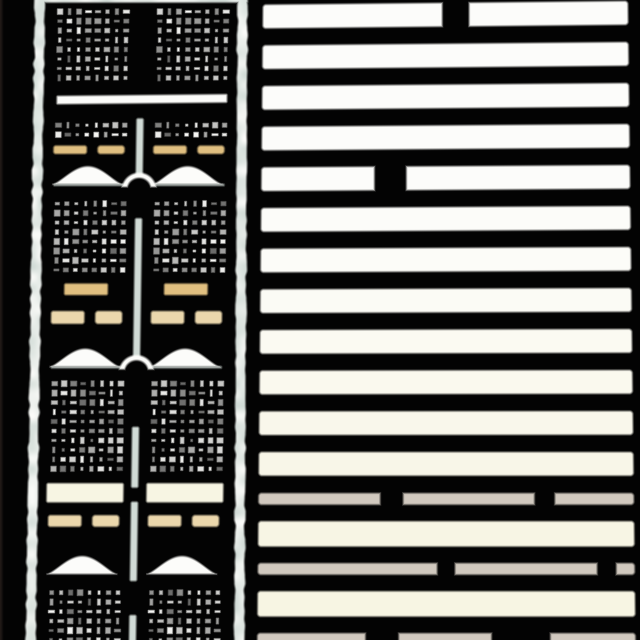
Reproduce this pattern procedurally as a three.js fragment shader.

```glsl
// A black control panel beside a tall louvre of pale horizontal bars.
// Bars come from a row loop with notches cut out; the leaning panel repeats
// dot grids, gold slots and mounds over two columns around a broken stem.
varying vec2 vUv;

const vec3 INK = vec3(0.01);
const vec3 WHITE = vec3(0.99, 0.99, 0.98);
const vec3 CREAM = vec3(0.97, 0.96, 0.89);
const vec3 DUSTY = vec3(0.82, 0.79, 0.75);
const vec3 GOLD = vec3(0.88, 0.75, 0.50);
const vec3 STEEL = vec3(0.82, 0.86, 0.84);
const float SOFT = 0.0028;         // edge softness
const float LEAN = 0.0145;         // sideways drift of the panel
const float BAR_PITCH = 0.0638;
const float LOW_PITCH = 0.0547;    // tighter spacing of the lowest rows
const float DOT_PITCH = 0.0148;
const float COLUMN_X = 0.141;
const float COLUMN_PITCH = 0.156;
const float STEM_X = 0.2215;

float hash(vec2 p) {
  return fract(sin(dot(p, vec2(127.1, 311.7))) * 43758.5453);
}

float noise(vec2 p) {
  vec2 i = floor(p), f = fract(p);
  f = f * f * (3.0 - 2.0 * f);
  return mix(mix(hash(i), hash(i + vec2(1.0, 0.0)), f.x),
             mix(hash(i + vec2(0.0, 1.0)), hash(i + 1.0), f.x), f.y);
}

float fill(float d) { return 1.0 - smoothstep(-SOFT, SOFT, d); }

float box(vec2 p, vec2 halfSize, float r) {
  vec2 d = abs(p) - halfSize + r;
  return length(max(d, 0.0)) + min(max(d.x, d.y), 0.0) - r;
}

// Cuts a notch from the bar when it lies in the wanted row.
float notch(float d, float row, float wanted, float x, float halfWidth) {
  return abs(row - wanted) < 0.5 ? max(d, halfWidth - abs(x)) : d;
}

vec3 louvre(vec3 col, vec2 p) {
  float left = mix(0.402, 0.411, p.y), right = mix(0.993, 0.981, p.y);
  vec2 mid = vec2(0.5 * (left + right), 0.0);
  for (int i = 0; i < 17; i++) {
    float row = float(i);
    float thin = row > 11.5 ? 1.0 - mod(row, 2.0) : 0.0;
    mid.y = 0.977 - BAR_PITCH * min(row, 11.0) - LOW_PITCH * max(row - 11.0, 0.0);
    mid.y += 0.010 * (p.x - mid.x) * max(1.0 - row / 11.0, 0.0);
    float halfHeight = mix(row > 11.5 ? 0.0198 : 0.0185, 0.0090, thin);
    float d = box(p - mid, vec2(0.5 * (right - left), halfHeight), 0.005);
    d = notch(d, row, 0.0, p.x - 0.712, 0.021);
    d = notch(d, row, 4.0, p.x - 0.610, 0.025);
    d = notch(d, row, 12.0, p.x - 0.612, 0.018);
    d = notch(d, row, 12.0, p.x - 0.851, 0.016);
    d = notch(d, row, 14.0, p.x - 0.697, 0.014);
    d = notch(d, row, 14.0, p.x - 0.948, 0.015);
    d = notch(d, row, 16.0, p.x - 0.597, 0.026);
    d = notch(d, row, 16.0, p.x - 0.814, 0.046);
    vec3 tint = mix(mix(WHITE, CREAM, smoothstep(4.0, 14.0, row)), DUSTY, thin);
    col = mix(col, tint, fill(d));
  }
  return col;
}

// Irregular square dots on a regular lattice.
float dots(vec2 p, vec2 halfSize) {
  vec2 id = floor(p / DOT_PITCH);
  vec2 inside = step(abs((id + 0.5) * DOT_PITCH), halfSize);
  vec2 seed = id + floor(halfSize.y * 1000.0);
  vec2 size = 0.10 + 0.24 * vec2(hash(seed), hash(seed + 37.0));
  float d = box(fract(p / DOT_PITCH) - 0.5, size, 0.05);
  return inside.x * inside.y * mix(0.4, 1.0, hash(seed + 71.0))
       * (1.0 - smoothstep(-0.1, 0.14, d));
}

float slotPair(vec2 p, float halfHeight) {
  float wide = box(p + vec2(0.028, 0.0), vec2(0.026, halfHeight), 0.004);
  float narrow = box(p - vec2(0.036, 0.0), vec2(0.021, halfHeight), 0.005);
  return fill(min(wide, narrow));
}

float mound(vec2 p) {
  float arch = cos(1.5708 * clamp(p.x / 0.054, -1.0, 1.0));
  return fill(max(max(p.y - 0.028 * pow(max(arch, 0.0), 1.3), -p.y), abs(p.x) - 0.054));
}

vec3 column(vec3 col, vec2 p) {
  vec2 g = p - vec2(0.005, 0.0);
  float ink = dots(g - vec2(0.0, 0.930), vec2(0.060, 0.052));
  ink += dots(g - vec2(0.0, 0.797), vec2(0.060, 0.014));
  ink += dots(g - vec2(0.0, 0.630), vec2(0.060, 0.058));
  ink += dots(g - vec2(0.0, 0.334), vec2(0.060, 0.070));
  ink += dots(g - vec2(0.0, 0.037), vec2(0.060, 0.049));
  col = mix(col, WHITE, min(ink, 1.0));
  float gold = slotPair(p - vec2(0.0, 0.766), 0.0065);
  gold += fill(box(p - vec2(0.0, 0.548), vec2(0.034, 0.009), 0.003));
  col = mix(col, GOLD, gold);
  float pale = slotPair(p - vec2(0.0, 0.504), 0.010) + slotPair(p - vec2(0.0, 0.186), 0.009);
  col = mix(col, mix(GOLD, CREAM, 0.45), pale);
  col = mix(col, CREAM, fill(box(p - vec2(0.003, 0.230), vec2(0.060, 0.015), 0.003)));
  float hills = mound(p - vec2(0.0, 0.712)) + mound(p - vec2(0.0, 0.427)) + mound(p - vec2(0.0, 0.103));
  return mix(col, WHITE, min(hills, 1.0));
}

float stem(vec2 p, float low, float high) {
  return fill(box(p - vec2(STEM_X, 0.5 * (low + high)), vec2(0.0055, 0.5 * (high - low)), 0.003));
}

// Dark socket with a pale arch over it, on a thin base line.
vec3 junction(vec3 col, vec2 p) {
  col = mix(col, STEEL, 0.8 * fill(box(p - vec2(0.0, 0.008), vec2(0.133, 0.0015), 0.001)));
  col = mix(col, INK, fill(length(p) - 0.020));
  return mix(col, WHITE, fill(max(abs(length(p) - 0.023) - 0.004, 0.005 - p.y)));
}

void main() {
  vec2 p = vUv;
  vec2 q = p + vec2(LEAN * (1.0 - p.y), 0.0);
  vec3 col = INK + vec3(0.12, 0.09, 0.08) * (1.0 - smoothstep(0.0, 0.007, p.x));

  // Frame rails with slightly worn edges
  float wear = 0.003 * (noise(p * vec2(20.0, 90.0)) - 0.5);
  float rails = min(abs(q.x - 0.0625), abs(p.x - mix(0.374, 0.379, p.y))) - 0.0078 + wear;
  rails = min(rails, box(p - vec2(0.224, 1.0), vec2(0.163, 0.004), 0.001));
  col = mix(col, mix(STEEL, WHITE, noise(p * 60.0)), fill(rails));

  // Panel contents
  for (int i = 0; i < 2; i++)
    col = column(col, q - vec2(COLUMN_X + COLUMN_PITCH * float(i), 0.0));
  col = mix(col, WHITE, fill(box(q - vec2(0.224, 0.845 + 0.01 * (q.x - 0.224)), vec2(0.133, 0.0065), 0.002)));
  float stems = stem(q, 0.724, 0.815) + stem(q, 0.440, 0.659) + stem(q, 0.238, 0.333);
  stems += stem(q, 0.092, 0.216) + stem(q, -0.02, 0.039);
  col = mix(col, STEEL, min(stems, 1.0));
  col = junction(col, q - vec2(STEM_X, 0.703));
  col = junction(col, q - vec2(STEM_X, 0.418));

  gl_FragColor = vec4(louvre(col, p), 1.0);
}
```
